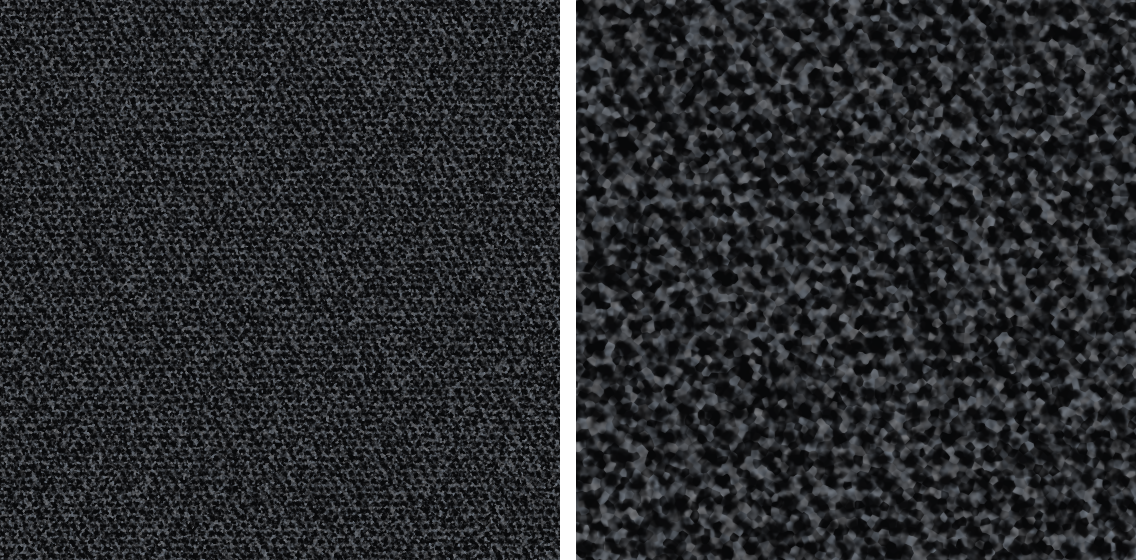
Left: the whole. Right: its middle third, enlarged.
Give the GLSL for this texture, as a WebGL 1 fragment shader.

```glsl
precision highp float;
// Charcoal woven fabric: fuzzy grey tufts around staggered dark gaps.
// Gaps sit on a skewed, slightly jittered lattice with frayed soft edges;
// tufts are a cellular blend roughened with gradient noise.
uniform vec2 u_resolution;

vec2 hash2(vec2 p) {
  vec3 q = fract(vec3(p.xyx) * vec3(0.1031, 0.1030, 0.0973));
  q += dot(q, q.yzx + 33.33);
  return fract((q.xx + q.yz) * q.zy);
}

float gradientNoise(vec2 p) {
  vec2 i = floor(p);
  vec2 f = p - i;
  vec2 u = f * f * f * (f * (f * 6.0 - 15.0) + 10.0);
  float a = dot(hash2(i) * 2.0 - 1.0, f);
  float b = dot(hash2(i + vec2(1, 0)) * 2.0 - 1.0, f - vec2(1, 0));
  float c = dot(hash2(i + vec2(0, 1)) * 2.0 - 1.0, f - vec2(0, 1));
  float d = dot(hash2(i + vec2(1, 1)) * 2.0 - 1.0, f - vec2(1, 1));
  return mix(mix(a, b, u.x), mix(c, d, u.x), u.y);
}

// Soft cellular blend: x is tuft brightness, y is tuft hue, both 0 to 1.
vec2 tufts(vec2 p) {
  vec2 cell = floor(p);
  vec2 sum = vec2(0.0);
  float total = 0.0;
  for (int j = -1; j <= 1; j++) {
    for (int i = -1; i <= 1; i++) {
      vec2 id = cell + vec2(float(i), float(j));
      vec2 away = p - id - mix(vec2(0.1), vec2(0.9), hash2(id + 71.0));
      float weight = exp(-12.0 * dot(away, away));
      sum += weight * hash2(id + 311.0);
      total += weight;
    }
  }
  return sum / total;
}

// Coverage of the dark gaps; each row up is shifted left for the diagonals.
float gaps(vec2 p, float fray) {
  float cover = 0.0;
  float row = floor(p.y);
  for (int j = -1; j <= 1; j++) {
    float r = row + float(j);
    float x = p.x + 0.42 * r;
    float column = floor(x);
    for (int i = -1; i <= 1; i++) {
      vec2 id = vec2(column + float(i), r);
      vec2 rnd = hash2(id + 150.0);
      vec2 center = id + 0.5 + (rnd - 0.5) * vec2(0.28, 0.2);
      vec2 away = (vec2(x, p.y) - center) * vec2(1.0, 0.85);
      away.x += 0.3 * away.y;
      float radius = mix(0.28, 0.34, hash2(id + 529.0).x);
      float edge = length(away) + fray - radius;
      cover = max(cover, 1.0 - smoothstep(-0.19, 0.22, edge));
    }
  }
  return cover;
}

void main() {
  vec2 uv = gl_FragCoord.xy / u_resolution;
  vec2 turned = mat2(0.8, 0.6, -0.6, 0.8) * uv;

  // Fibre tufts and fine fuzz
  vec2 tuft = tufts(turned * 235.0 + 20.0);
  float fuzz = gradientNoise(turned * 245.0 + 9.0);

  // Uneven weave, with tufts hanging over the gap edges
  vec2 warp = vec2(gradientNoise(uv * 23.0), gradientNoise(uv * 23.0 + 40.0));
  float fray = 0.16 * (tuft.x - 0.5) + 0.26 * fuzz;
  fray += 0.14 * gradientNoise(turned * 160.0 + 60.0);
  float gap = gaps(uv * vec2(59.0, 75.0) + 0.25 * warp, fray);

  // Fibre brightness, with faint broad patches
  float fibre = mix(0.06, 0.40, tuft.x) + 0.2 * fuzz;
  fibre *= 1.0 + 0.04 * gradientNoise(uv * 5.0 + 3.0);

  float tone = mix(fibre, 0.025 + 0.03 * tuft.x, gap);
  vec3 tint = mix(vec3(0.98, 0.99, 1.01), vec3(0.92, 0.99, 1.07), tuft.y);
  vec3 color = max(tone, 0.03) * tint + vec3(0.0, 0.0, 0.003);
  gl_FragColor = vec4(color, 1.0);
}
```
